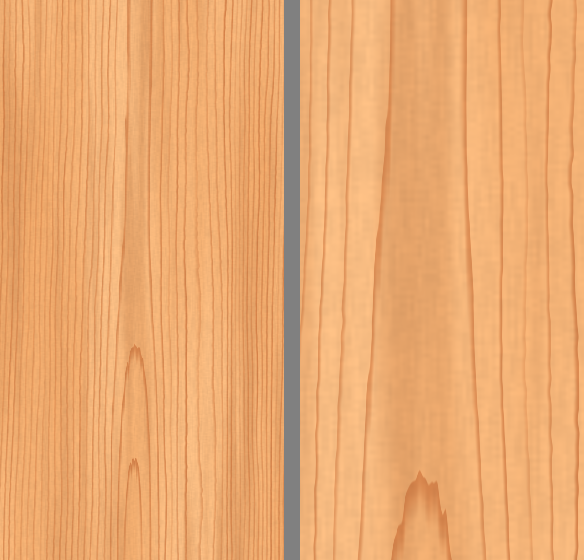
Left: the whole. Right: its middle third, enlarged.
Reproduce this texture procedurally as a WebGL 1 fragment shader.

```glsl
precision highp float;
uniform vec2 u_resolution;

#define RING_SPACING 0.027
#define RING_WOBBLE 1.6
#define LATEWOOD_WIDTH 0.12
#define LINE_STRENGTH 0.88
#define HAZE_STRENGTH 0.75
#define WARMTH_STRENGTH 0.85
#define FIBRE_CONTRAST 0.045
#define PITH_X 0.468
#define PITH_LEAN 0.025

const vec3 PALE_WOOD = vec3(0.974, 0.740, 0.512);
const vec3 WARM_WOOD = vec3(0.932, 0.650, 0.402);
const vec3 DULL_WOOD = vec3(0.870, 0.608, 0.385);
const vec3 LATEWOOD = vec3(0.810, 0.478, 0.262);

float hash(vec2 p) {
  vec3 q = fract(vec3(p.xyx) * 0.1031);
  q += dot(q, q.yzx + 33.33);
  return fract((q.x + q.y) * q.z);
}

float noise(vec2 p) {
  vec2 cell = floor(p);
  vec2 f = fract(p);
  f = f * f * (3.0 - 2.0 * f);
  float low = mix(hash(cell), hash(cell + vec2(1.0, 0.0)), f.x);
  float high = mix(hash(cell + vec2(0.0, 1.0)), hash(cell + vec2(1.0, 1.0)), f.x);
  return mix(low, high, f.y);
}

float pithOffset(vec2 p) {
  return p.x - PITH_X - PITH_LEAN * p.y;
}

// Ring count outward from the pith; whole numbers are ring edges.
float ringPhase(vec2 p) {
  float offset = pithOffset(p);
  float d = abs(offset);
  float across = d / RING_SPACING + 10.0 * max(d - 0.08, 0.0);
  across *= across / (across + 0.5);  // blunts the arch tips
  if (offset > 0.0) {
    across -= 2.9 * smoothstep(0.15, 0.32, d);
    across += 12.0 * max(d - 0.33, 0.0);
  }
  // The cut climbs through the rings, which closes them into arches.
  float depth = 2.7 * smoothstep(-0.15, 0.65, p.y);
  float phase = sqrt(across * across + depth * depth);
  float outer = smoothstep(0.02, 0.14, d);
  float wobble = noise(p * vec2(9.0, 2.2) + 17.0) - 0.5;
  wobble += 0.28 * (noise(p * vec2(22.0, 9.0) + 5.0) - 0.5);
  float ragged = (noise(p * vec2(190.0, 14.0)) - 0.5) * (1.0 - outer);
  float rough = noise(p * vec2(60.0, 120.0) + 31.0) - 0.5;
  return phase + RING_WOBBLE * outer * wobble + 0.07 * ragged + 0.08 * outer * rough;
}

// Dark latewood: a slow rise toward the ring edge, then a crisp drop.
float ringLine(vec2 p) {
  vec2 pixel = 1.0 / u_resolution;
  float phase = ringPhase(p);
  float dx = ringPhase(p + vec2(pixel.x, 0.0)) - phase;
  float dy = ringPhase(p + vec2(0.0, pixel.y)) - phase;
  float edge = clamp(1.1 * length(vec2(dx, dy)), 0.01, 0.32);
  float ring = floor(phase);
  float f = phase - ring;
  float rise = smoothstep(1.0 - 2.0 * edge - LATEWOOD_WIDTH, 1.0 - edge, f);
  float fall = 1.0 - smoothstep(1.0 - edge, 1.0, f);

  // Each ring has its own weight, which fades along its length.
  float side = ring > 2.5 ? step(0.0, pithOffset(p)) * 53.0 : 0.0;
  float weight = 0.35 + 0.65 * hash(vec2(ring + side, 7.0));
  weight = ring < 2.5 ? 0.85 : weight;
  float fade = 0.60 + 0.55 * noise(vec2((ring + side) * 3.7, p.y * 6.0));
  return rise * fall * weight * fade;
}

// Broad dull streaks, with one down the upper part of the heart.
float haze(vec2 p) {
  float streak = 0.60 * noise(p * vec2(15.0, 1.8) + 41.0);
  streak += 0.40 * noise(p * vec2(44.0, 4.0) + 9.0);
  float d = pithOffset(p) / 0.035;
  float heart = exp(-d * d) * smoothstep(0.50, 0.85, p.y);
  return clamp(smoothstep(0.50, 0.88, streak) + 0.50 * heart, 0.0, 1.0);
}

float fibre(vec2 p) {
  float along = noise(p * vec2(230.0, 60.0)) - 0.5;
  float cross = noise(p * vec2(110.0, 400.0) + 23.0) - 0.5;
  return along + 0.7 * cross;
}

void main() {
  vec2 p = gl_FragCoord.xy / u_resolution;

  // Ground tone grows warmer away from the heart, in uneven bands.
  float warmth = 0.45 * smoothstep(0.15, 0.50, abs(pithOffset(p)));
  warmth += 0.60 * smoothstep(0.38, 0.80, noise(p * vec2(8.0, 1.6) + 3.0));
  warmth += 0.25 * smoothstep(0.45, 0.85, noise(p * vec2(30.0, 2.5) + 61.0));
  vec3 wood = mix(PALE_WOOD, WARM_WOOD, WARMTH_STRENGTH * min(warmth, 1.0));

  wood = mix(wood, DULL_WOOD, HAZE_STRENGTH * haze(p));
  wood = mix(wood, LATEWOOD, clamp(LINE_STRENGTH * ringLine(p), 0.0, 1.0));
  wood *= 1.0 + FIBRE_CONTRAST * fibre(p);
  gl_FragColor = vec4(wood, 1.0);
}
```
